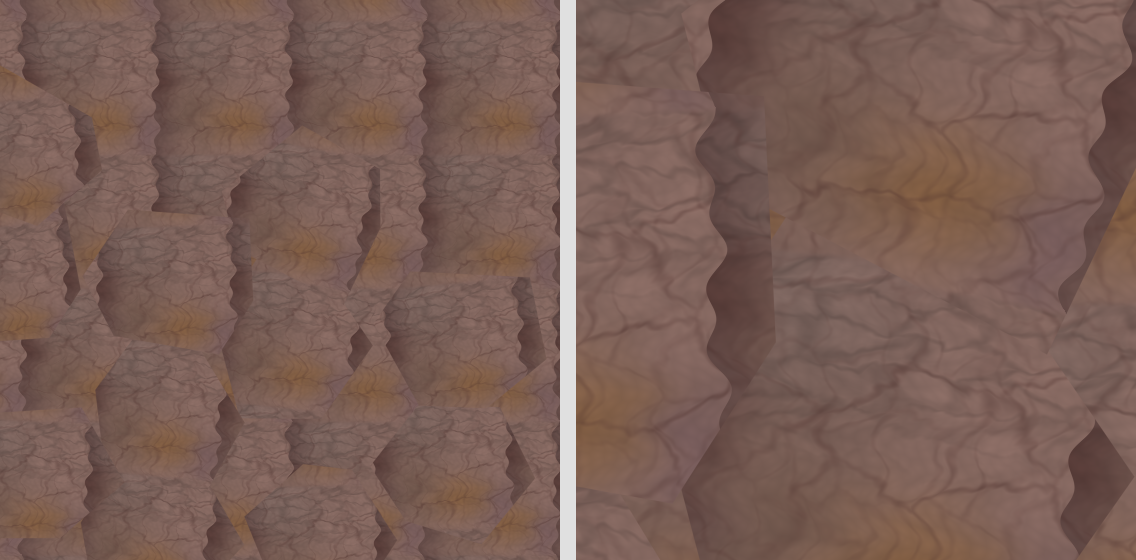
Left: the whole. Right: its middle third, enlarged.
A Shadertoy shader for this texture:

```glsl
const float TILE_SIZE = 0.2385;
const vec2 TILE_ORIGIN = vec2(0.041, 0.0115);
const int PATCH_COUNT = 11;
const int PATCH_SIDES = 6;
const float TAU = 6.2831853;

const vec3 PINK = vec3(0.515, 0.402, 0.372);
const vec3 GREY = vec3(0.468, 0.383, 0.360);
const vec3 OLIVE = vec3(0.435, 0.338, 0.298);
const vec3 OCHRE = vec3(0.510, 0.362, 0.235);
const vec3 PURPLE = vec3(0.435, 0.335, 0.340);
const vec3 SHADOW = vec3(0.370, 0.275, 0.265);
const vec3 BLOOD = vec3(0.310, 0.195, 0.180);

vec2 hash2(vec2 p) {
    vec3 a = fract(p.xyx * vec3(0.1031, 0.1030, 0.0973));
    a += dot(a, a.yzx + 33.33);
    return fract((a.xx + a.yz) * a.zy);
}

mat2 rotation(float angle) {
    float c = cos(angle), s = sin(angle);
    return mat2(c, s, -s, c);
}

// Distances to the nearest and second nearest cell points
vec2 cellular(vec2 p) {
    vec2 cell = floor(p), local = fract(p), nearest = vec2(8.0);
    for (int y = -1; y <= 1; y++)
    for (int x = -1; x <= 1; x++) {
        vec2 o = vec2(x, y);
        float d = length(o + hash2(cell + o + 50.0) - local);
        nearest = d < nearest.x ? vec2(d, nearest.x) : vec2(nearest.x, min(nearest.y, d));
    }
    return nearest;
}

// Layered sines, roughly in -1..1
float waves(vec2 p) {
    float sum = 0.0, gain = 0.5;
    for (int i = 0; i < 4; i++) {
        sum += gain * sin(p.x + 1.7 * sin(p.y)) * cos(p.y + 1.3 * sin(p.x * 0.8));
        p = rotation(0.9) * p * 1.8 + 2.3;
        gain *= 0.6;
    }
    return sum;
}

float vein(vec2 p, float width) {
    vec2 d = cellular(p);
    return 1.0 - smoothstep(0.0, width, d.y - d.x);
}

float blob(vec2 p, vec2 center, vec2 radius) {
    vec2 d = (p - center) / radius;
    return exp(-dot(d, d));
}

// One swatch of veined skin, q in 0..1
vec3 skin(vec2 q) {
    float mottle = waves(q * 9.0 + 1.0);
    vec2 bent = q + 0.03 * vec2(waves(q.yx * 13.0), waves(q * 14.0 + 4.0));

    // Broad stains
    vec3 color = mix(PINK, GREY, 0.9 * blob(bent, vec2(0.22, 0.85), vec2(0.35, 0.28)));
    color = mix(color, OLIVE, 0.85 * blob(bent, vec2(0.22, 0.30), vec2(0.36, 0.30)));
    color = mix(color, OCHRE, 0.8 * blob(bent, vec2(0.62, 0.23), vec2(0.22, 0.15)));
    color = mix(color, PURPLE, 0.8 * blob(bent, vec2(0.93, 0.14), vec2(0.11, 0.20)));
    color = mix(color, SHADOW, 0.85 * (1.0 - smoothstep(-0.04, 0.25, bent.x)));
    color = mix(color, BLOOD, 0.6 * blob(bent, vec2(0.03, 0.52), vec2(0.13, 0.11)));
    color *= 1.0 + 0.06 * mottle;

    // Pale and dark wrinkles across the upper half
    float upper = smoothstep(0.35, 0.75, q.y);
    float wrinkle = vein(bent * vec2(4.0, 13.0) + 7.0, 0.28);
    color *= 1.0 - 0.11 * upper * wrinkle;
    color *= 1.0 + 0.05 * upper * waves(bent * vec2(8.0, 42.0));

    // Branching veins
    float strength = 0.55 + 0.45 * waves(q * 7.0 + 3.0);
    float veins = 0.36 * vein(bent * vec2(3.2, 4.2) + 2.0, 0.10);
    veins += 0.18 * vein(bent * vec2(8.0, 7.0) + 11.0, 0.17);
    color = mix(color, BLOOD, veins * strength);

    // Fine grain
    return color * (1.0 + 0.06 * (0.5 - cellular(q * 32.0).x));
}

// Repeated swatches with a ragged side seam and a softer upper seam
vec3 tiledSkin(vec2 p, float pixel) {
    p.x += 0.018 * sin(p.y * 37.0) + 0.018 * sin(p.y * 15.0 + 1.0);
    vec2 q = fract(p);
    vec2 seam = smoothstep(1.0 - vec2(pixel, pixel + 0.02), vec2(1.0), q);
    vec3 color = skin(q);
    if (seam.x > 0.0) color = mix(color, skin(q - vec2(1.0, 0.0)), seam.x);
    if (seam.y > 0.0) color = mix(color, skin(q - vec2(0.0, 1.0)), seam.y);
    return color;
}

// Signed distance bound of an uneven convex polygon
float cutout(vec2 p, float seed) {
    float d = -1.0;
    for (int i = 0; i < PATCH_SIDES; i++) {
        vec2 h = hash2(vec2(float(i) + 3.0, seed + 17.0));
        float angle = (float(i) + 0.6 * h.x) * TAU / float(PATCH_SIDES);
        d = max(d, dot(p, vec2(cos(angle), sin(angle))) - mix(0.44, 0.62, h.y));
    }
    return d;
}

void mainImage(out vec4 fragColor, in vec2 fragCoord) {
    vec2 uv = fragCoord / iResolution.y;
    float pixel = 1.5 / (iResolution.y * TILE_SIZE);
    vec3 color = tiledSkin((uv - TILE_ORIGIN) / TILE_SIZE, pixel);

    // Overlapping cut patches
    for (int i = 0; i < PATCH_COUNT; i++) {
        float id = float(i);
        vec2 center = fract(0.5 + id * vec2(0.7549, 0.5698)) * vec2(1.05, 0.8);
        vec2 local = (uv - center) / TILE_SIZE;
        float cover = 1.0 - smoothstep(-0.5 * pixel, 0.5 * pixel, cutout(local, id));
        if (cover > 0.0) {
            vec2 turn = hash2(vec2(id, 91.0));
            vec2 p = rotation(0.4 * (turn.x - 0.5)) * local + vec2(0.55, 0.45 + 0.2 * turn.y);
            color = mix(color, tiledSkin(p, pixel), cover);
        }
    }
    fragColor = vec4(color, 1.0);
}
```
